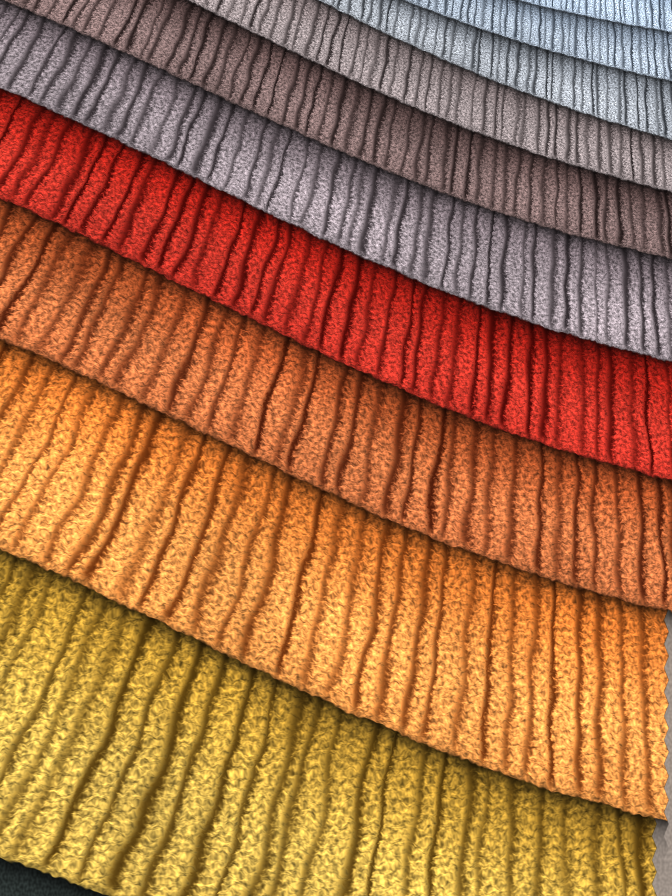
This texture is drawn by a Shadertoy shader. Its source:

```glsl
// A fan of ten ribbed velvet swatches, overlapping like shingles from mustard to pale blue.
// Painted from the lowest swatch up: each casts a shadow, then lays down its own ribs and pile.
// Ribs are jittered grooves in sheared coordinates; the pile is stretched gradient noise.

const int SWATCHES = 10;
const float ASPECT = 4.0 / 3.0;      // canvas height in canvas widths
const float FIRST_RIBS = 22.0;       // ribs across the nearest swatch
const float RIB_GROWTH = 1.185;      // rib count ratio from one swatch to the next
const float LEAN_LEFT = 0.50;        // sideways lean of the ribs at each side
const float LEAN_RIGHT = -0.07;
const float SAG = 0.034;             // downward bow of the lower edges
const float GROOVE_DEPTH = 0.92;
const float PILE_CONTRAST = 0.62;
const float SHADOW = 0.72;
const vec3 TABLE = vec3(0.62, 0.57, 0.53);
const vec3 UNDERLAY = vec3(0.20, 0.23, 0.22);

// Height of each lower edge at the left and right side, in canvas widths
const float EDGE_LEFT[10] = float[10](
    0.057, 0.517, 0.830, 1.038, 1.203, 1.335, 1.465, 1.575, 1.600, 1.620);
const float EDGE_RIGHT[10] = float[10](
    -0.250, 0.109, 0.422, 0.618, 0.795, 0.948, 1.047, 1.125, 1.212, 1.285);
const vec3 DYE[10] = vec3[10](
    vec3(0.84, 0.69, 0.31), vec3(0.95, 0.61, 0.30), vec3(0.79, 0.44, 0.25),
    vec3(0.77, 0.20, 0.15), vec3(0.61, 0.56, 0.58), vec3(0.50, 0.41, 0.40),
    vec3(0.62, 0.57, 0.57), vec3(0.64, 0.66, 0.69), vec3(0.68, 0.73, 0.79),
    vec3(0.70, 0.77, 0.85));

float hash(vec2 p) {
    vec3 q = fract(vec3(p.xyx) * 0.1031);
    q += dot(q, q.yzx + 33.33);
    return fract((q.x + q.y) * q.z);
}

vec2 gradient(vec2 cell) {
    float a = 6.2832 * hash(cell);
    return vec2(cos(a), sin(a));
}

float gradientNoise(vec2 p) {
    vec2 i = floor(p), f = p - i;
    vec2 w = f * f * f * (f * (f * 6.0 - 15.0) + 10.0);
    vec2 e = vec2(0.0, 1.0);
    float low = mix(dot(gradient(i), f), dot(gradient(i + e.yx), f - e.yx), w.x);
    float high = mix(dot(gradient(i + e.xy), f - e.xy), dot(gradient(i + e.yy), f - e.yy), w.x);
    return mix(low, high, w.y);
}

float lowerEdge(int k, float x) {
    float bow = SAG * sin(3.1416 * pow(clamp(x, 0.0, 1.0), 1.5));
    return mix(EDGE_LEFT[k], EDGE_RIGHT[k], x) - bow;
}

// Darkness of the closest grooves, each with its own place, width and depth
float grooves(float s, float seed) {
    float dark = 0.0, cell = floor(s);
    for (float i = -1.0; i <= 1.0; i++) {
        vec2 id = vec2(cell + i + 50.0, seed * 17.0 + 3.0);
        float centre = cell + i + 0.5 + 0.5 * (hash(id) - 0.5);
        float width = mix(0.11, 0.22, hash(id + 7.3));
        float d = (s - centre) / width;
        dark = max(dark, mix(0.5, 1.0, hash(id + 31.7)) * exp(-d * d));
    }
    return dark;
}

// Cloth colour at height d above the lower edge; u runs from that edge to the next one
vec3 cloth(int k, float x, float d, float u, float ribs) {
    float seed = float(k);
    float lean = mix(LEAN_LEFT, LEAN_RIGHT, x);
    vec2 rib = vec2(x - lean * d, d) * ribs;

    // Slanted tufts in two sizes
    vec2 tuft = vec2(rib.x * 4.0 + rib.y * 1.6, rib.y * 5.5 - rib.x * 2.0) + seed * 19.0;
    float pile = gradientNoise(tuft) + 0.6 * gradientNoise(tuft * 2.1 + 40.0);

    float wander = 0.28 * gradientNoise(rib * vec2(0.9, 0.5) + seed * 11.0);
    float groove = grooves(rib.x + wander + 0.11 * pile, seed);
    float roll = smoothstep(0.0, 0.55, rib.y);
    groove *= GROOVE_DEPTH * mix(0.25, 1.0, roll);

    // Paler nap by the rolled edge, deeper dye towards the fold
    vec3 dye = DYE[k];
    vec3 lit = mix(dye * 1.05 + 0.025, dye * (0.55 + 0.45 * dye), smoothstep(0.35, 1.0, u));
    lit *= 1.0 + 0.22 * gradientNoise(vec2(x * 4.0, u * 1.5 + seed * 5.0));
    lit *= 1.0 + PILE_CONTRAST * pile * mix(1.0, 0.7, seed / 9.0);
    lit *= 1.0 - 0.42 * exp(-max(rib.y, 0.0) / 0.16);
    return mix(lit, dye * dye * 0.42, groove);
}

void mainImage(out vec4 fragColor, in vec2 fragCoord) {
    vec2 p = fragCoord / iResolution.xy * vec2(1.0, ASPECT);
    float pixel = 1.0 / iResolution.x;
    float weave = gradientNoise(p * vec2(260.0, 190.0));
    vec3 color = UNDERLAY * (1.0 + 0.5 * weave);
    color = mix(color, TABLE * (1.0 + 0.15 * weave), smoothstep(0.90, 0.94, p.x));

    for (int k = 0; k < SWATCHES; k++) {
        float ribs = FIRST_RIBS * pow(RIB_GROWTH, float(k));
        float edge = lowerEdge(k, p.x);
        float next = k < SWATCHES - 1 ? lowerEdge(k + 1, p.x) : edge + 0.07;
        float fray = (0.10 * gradientNoise(p * ribs * 4.0) + 0.13 * gradientNoise(p * ribs)) / ribs;
        float d = p.y - edge + fray;

        // Pinked right-hand end, then the shadow cast on what lies below
        float teeth = 0.014 * abs(fract(p.y * 28.0) - 0.5);
        float side = 0.970 + 0.018 * float(k) + teeth - p.x;
        float inside = smoothstep(-pixel, pixel, side);
        color *= 1.0 - SHADOW * inside * exp(-max(-d, 0.0) * ribs / 0.55);

        float cover = inside * smoothstep(-1.2 * pixel, 1.2 * pixel, d);
        if (cover > 0.0) {
            float u = clamp(d / max(next - edge, 0.02), 0.0, 1.0);
            color = mix(color, cloth(k, p.x, d, u, ribs), cover);
        }
    }
    fragColor = vec4(clamp(color, 0.0, 1.0), 1.0);
}
```
